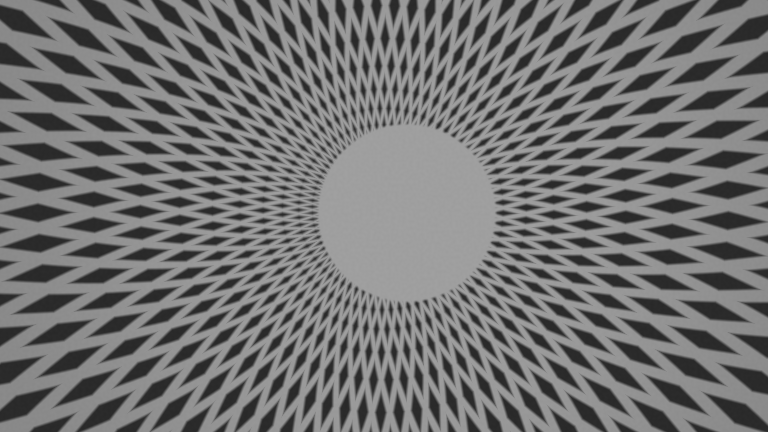
This pattern is drawn by a WebGL 1 fragment shader. Its source:

```glsl
precision highp float;
// Draws a log-polar lattice of dark diamonds around an off-centre pale disc.
uniform vec2 u_resolution;

#define LATTICE_CENTER vec2(-0.002, 0.016)
#define DISC_CENTER vec2(0.053, 0.007)
#define DISC_RADIUS 0.206
#define SPOKES 71.0
#define SPOKE_PHASE 0.055
#define ROW_RADIUS 0.799
#define ROW_STEP 0.176
#define EDGE_SOFTNESS 0.0045
#define PAPER vec3(0.622)
#define INK vec3(0.165)
#define GRAIN 0.012

const float TAU = 6.2831853;

vec2 hashGradient(vec2 cell) {
  float h = fract(sin(dot(cell, vec2(127.1, 311.7))) * 43758.5);
  return vec2(cos(TAU * h), sin(TAU * h));
}

float gradientNoise(vec2 p) {
  vec2 i = floor(p);
  vec2 f = fract(p);
  vec2 w = f * f * f * (f * (f * 6.0 - 15.0) + 10.0);
  float a = dot(hashGradient(i), f);
  float b = dot(hashGradient(i + vec2(1.0, 0.0)), f - vec2(1.0, 0.0));
  float c = dot(hashGradient(i + vec2(0.0, 1.0)), f - vec2(0.0, 1.0));
  float d = dot(hashGradient(i + 1.0), f - 1.0);
  return mix(mix(a, b, w.x), mix(c, d, w.x), w.y);
}

float diamondNorm(vec2 p) {
  return abs(p.x) + abs(p.y);
}

// Approximate distance to the nearest diamond of the staggered lattice.
float latticeDistance(vec2 p) {
  float r = max(length(p), 0.001);
  vec2 period = vec2(2.0 * ROW_STEP, TAU / SPOKES);
  vec2 q = vec2(log(r / ROW_RADIUS), atan(p.y, p.x) - SPOKE_PHASE) / period;
  float norm = min(diamondNorm(fract(q + 0.5) - 0.5),
                   diamondNorm(fract(q) - 0.5));
  float size = mix(0.23, 0.30, smoothstep(0.14, 0.45, r));
  return (norm - size) * r / length(1.0 / period);
}

void main() {
  vec2 p = (gl_FragCoord.xy - 0.5 * u_resolution) / u_resolution.y;
  float soft = max(EDGE_SOFTNESS, 0.75 / u_resolution.y);

  // Ink diamonds, hidden beneath the disc
  float ink = 1.0 - smoothstep(-soft, soft, latticeDistance(p - LATTICE_CENTER));
  float discDistance = length(p - DISC_CENTER) - DISC_RADIUS;
  ink *= smoothstep(-soft, soft, discDistance);

  // Paper darkens gently towards the corners
  float falloff = smoothstep(0.2, 1.1, length(p - DISC_CENTER));
  vec3 paper = PAPER * (1.0 - 0.14 * falloff);
  vec3 color = mix(paper, INK, ink);

  // Faint print grain
  color += GRAIN * gradientNoise(p * 120.0);
  gl_FragColor = vec4(color, 1.0);
}
```
